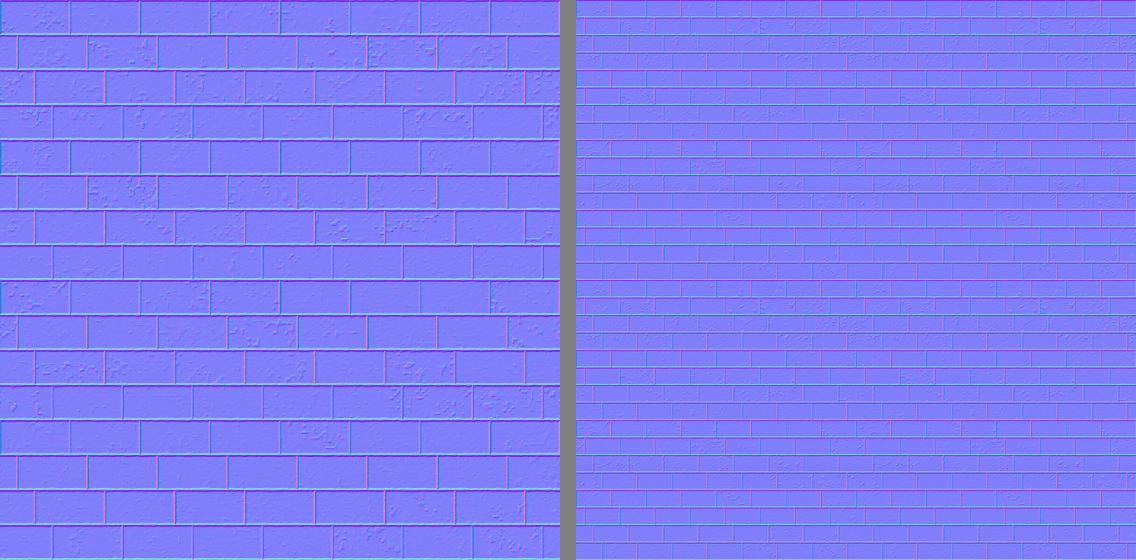
Left: one tile. Right: repeated 2 by 2.
Give the GLSL for this texture map, as a WebGL 1 fragment shader.

```glsl
precision highp float;
// Tangent-space normal map of a block wall: 8 x 16 blocks, quarter-step bond, chipped faces.

uniform vec2 u_resolution;

float hash(vec2 cell) {
  return fract(sin(dot(cell, vec2(127.1, 311.7))) * 43758.5453);
}

// Value noise that wraps over the unit square.
float wrapNoise(vec2 p, float cells, float seed) {
  vec2 g = p * cells;
  vec2 a = mod(floor(g), cells);
  vec2 b = mod(a + 1.0, cells);
  vec2 f = fract(g);
  f = f * f * (3.0 - 2.0 * f);
  a += seed;
  b += seed;
  float low = mix(hash(a), hash(vec2(b.x, a.y)), f.x);
  float high = mix(hash(vec2(a.x, b.y)), hash(b), f.x);
  return mix(low, high, f.y);
}

// Wall relief in canvas units; p.y runs downward.
float wallHeight(vec2 p) {
  // Block layout: each row shifts by a quarter block.
  vec2 grid = p * vec2(8.0, 16.0);
  float row = mod(floor(grid.y), 16.0);
  grid.x -= 0.25 * row;
  vec2 id = vec2(mod(floor(grid.x), 8.0), row);
  vec2 f = fract(grid);

  // Rough joint edges, with upright joints varying in depth.
  vec2 edge = min(f, 1.0 - f) / vec2(8.0, 16.0);
  float rough = wrapNoise(p, 110.0, 3.0) + wrapNoise(p, 230.0, 17.0) - 1.0;
  edge += rough * vec2(0.0005, 0.0009);
  vec2 bevel = smoothstep(vec2(0.0), vec2(0.0028, 0.0037), edge);
  float side = step(0.5, f.x);
  float jointDepth = mix(0.5, 1.0, hash(id + vec2(41.0 + 20.0 * side, 7.0)));
  float face = min(1.0 - jointDepth * (1.0 - bevel.x), bevel.y);

  // Chips gather in patches on the more worn blocks.
  float wear = smoothstep(0.35, 0.95, hash(id + 5.0));
  float patches = smoothstep(0.45, 0.75, wrapNoise(p, 44.0, 29.0));
  float chips = smoothstep(0.58, 0.85, wrapNoise(p, 180.0, 53.0));
  float specks = smoothstep(0.8, 0.97, wrapNoise(p, 150.0, 71.0));
  float pits = chips * patches * mix(0.12, 1.0, wear) + 0.4 * specks;

  float grain = wrapNoise(p, 256.0, 97.0);
  return 0.0027 * face - 0.0009 * pits * bevel.x * bevel.y + 0.00014 * grain;
}

void main() {
  vec2 p = gl_FragCoord.xy / u_resolution;
  p.y = 1.0 - p.y;

  // Slope by central differences, then pack the normal as colour.
  vec2 e = vec2(0.001, 0.0);
  vec2 slope = vec2(wallHeight(p + e.xy) - wallHeight(p - e.xy),
                    wallHeight(p + e.yx) - wallHeight(p - e.yx)) / (2.0 * e.x);
  vec3 normal = normalize(vec3(-slope, 1.0));
  vec3 color = 0.5 + 0.5 * normal;
  gl_FragColor = vec4(color * vec3(1.0, 0.99, 0.985), 1.0);
}
```
